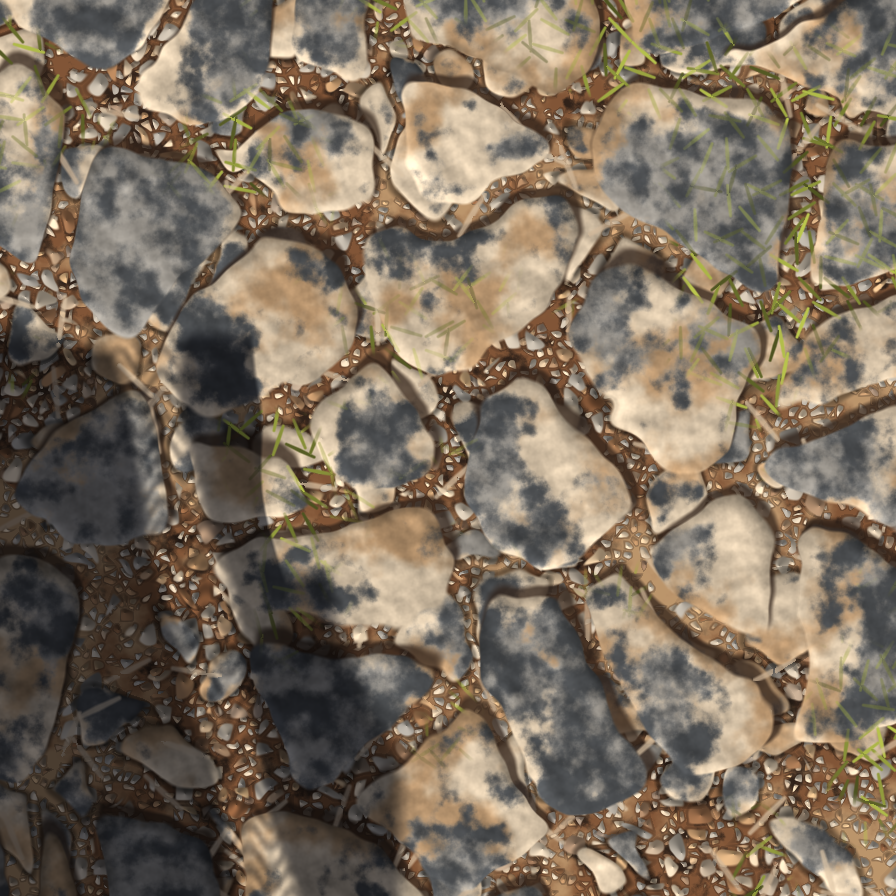
Reproduce this texture procedurally as a Shadertoy shader.

```glsl
#define STONE_SCALE 5.3
#define STONE_GAP 0.015
#define STONE_VACANCY 0.10
#define RUBBLE_SCALE 14.0
#define PEBBLE_SCALE 46.0
#define GRIT_SCALE 95.0
#define DUST_AMOUNT 0.50
#define GRASS_AMOUNT 0.55
#define SHADE_DEPTH 0.58
#define LIGHT_DIR vec2(-0.45, -0.89)

const vec3 CREAM = vec3(0.82, 0.74, 0.63);
const vec3 OCHRE = vec3(0.68, 0.54, 0.39);
const vec3 SLATE = vec3(0.33, 0.34, 0.35);
const vec3 GREY = vec3(0.56, 0.54, 0.51);
const vec3 SOIL = vec3(0.47, 0.31, 0.20);
const vec3 CREVICE = vec3(0.17, 0.12, 0.09);
const vec3 GRASS = vec3(0.48, 0.51, 0.20);

struct Stone { float inside; vec2 id; vec2 outward; };

vec2 hash2(vec2 p) {
    vec3 q = fract(p.xyx * vec3(0.1031, 0.1030, 0.0973));
    q += dot(q, q.yzx + 33.33);
    return fract((q.xx + q.yz) * q.zy);
}

float noise(vec2 p) {
    vec2 i = floor(p), f = fract(p);
    f = f * f * (3.0 - 2.0 * f);
    return mix(mix(hash2(i).x, hash2(i + vec2(1, 0)).x, f.x),
               mix(hash2(i + vec2(0, 1)).x, hash2(i + vec2(1, 1)).x, f.x), f.y);
}

float fbm(vec2 p) {
    float sum = 0.0, amp = 0.52;
    for (int i = 0; i < 5; i++) {
        sum += amp * noise(p);
        p = mat2(1.6, 1.2, -1.2, 1.6) * p + 7.3;
        amp *= 0.5;
    }
    return sum;
}

// Rounded Voronoi stones; inside is the depth behind the rim
Stone stones(vec2 p, float scale, float gap, float vacancy) {
    vec2 q = p * scale + scale, cell = floor(q), f = q - cell;
    vec2 nearCell = vec2(0), toNear = vec2(9);
    for (int y = -1; y <= 1; y++)
    for (int x = -1; x <= 1; x++) {
        vec2 g = vec2(x, y), r = g + hash2(cell + g) - f;
        if (dot(r, r) < dot(toNear, toNear)) { toNear = r; nearCell = g; }
    }
    float sum = 0.0;
    for (int y = -2; y <= 2; y++)
    for (int x = -2; x <= 2; x++) {
        vec2 g = nearCell + vec2(x, y), r = g + hash2(cell + g) - f;
        vec2 d = r - toNear;
        if (x != 0 || y != 0) sum += exp(-16.0 * dot(0.5 * (toNear + r), d / max(length(d), 1e-4)));
    }
    vec2 id = hash2(cell + nearCell + 71.0);
    float inside = -log(sum) / (16.0 * scale) - gap * (0.4 + 1.2 * id.x);
    if (id.y < vacancy) inside = min(inside, 0.0) - 0.05;
    return Stone(inside, id, -toNear / max(length(toNear), 1e-4));
}

vec2 roughen(vec2 p) {
    vec2 broad = vec2(noise(p * 8.0), noise(p * 8.0 + 40.0)) - 0.5;
    vec2 fine = vec2(noise(p * 38.0), noise(p * 38.0 + 90.0)) - 0.5;
    return p + 0.065 * broad + 0.012 * fine;
}

vec3 addPebbles(vec3 ground, vec2 p, float scale, float vacancy) {
    vec2 warp = vec2(noise(p * scale), noise(p * scale + 20.0)) - 0.5;
    Stone s = stones(p + 0.5 * warp / scale, scale, 0.1 / scale, vacancy);
    vec3 tint = mix(mix(SOIL, OCHRE, s.id.x * 1.4), mix(GREY, CREAM, s.id.x), smoothstep(0.4, 0.75, s.id.y));
    tint *= 0.96 + 0.28 * dot(s.outward, LIGHT_DIR);
    float crevice = smoothstep(-0.18, 0.0, s.inside * scale) * (1.0 - vacancy);
    ground = mix(ground, CREVICE, 0.45 * crevice);
    return mix(ground, tint, smoothstep(0.0, 0.13, s.inside * scale));
}

// Slate with dust in its hollows and a worn pale rim
vec3 stoneColor(vec2 p, Stone s, float size) {
    float broad = fbm(p * 9.0 + s.id * 9.0), fine = fbm(p * 42.0);
    float relief = fbm(p * 24.0 + LIGHT_DIR * 0.2) - fbm(p * 24.0);
    float rim = 1.0 - smoothstep(0.0, size, s.inside);
    vec3 base = mix(SLATE * 0.8, GREY, smoothstep(0.3, 0.72, fine + 0.25 * (s.id.x - 0.5)));
    float cover = broad + 0.5 * (fine - 0.5) + 0.12 * rim + 0.1 * (s.id.y - 0.5);
    float dust = smoothstep(DUST_AMOUNT - 0.04, DUST_AMOUNT + 0.14, cover);
    base = mix(base, mix(OCHRE, CREAM, smoothstep(0.32, 0.58, fbm(p * 15.0 + 5.0))), 0.88 * dust);
    float facing = dot(s.outward, LIGHT_DIR);
    return base * (1.0 + 0.9 * relief + rim * (0.3 * facing - 0.05));
}

// Scattered thin blades: x is coverage, y is brightness
vec2 blades(vec2 p, float scale) {
    vec2 q = p * scale, cell = floor(q), result = vec2(0);
    for (int y = -1; y <= 1; y++)
    for (int x = -1; x <= 1; x++) {
        vec2 c = cell + vec2(x, y), h = hash2(c + 13.0);
        float angle = 0.4 + 2.6 * h.y;
        vec2 axis = vec2(cos(angle), sin(angle)), d = q - c - h;
        float along = clamp(dot(d, axis), -0.65, 0.65);
        float blade = 1.0 - smoothstep(0.04, 0.13, length(d - along * axis) + 0.04 * abs(along));
        if (blade > result.x) result = vec2(blade, hash2(c + 57.0).x);
    }
    return result;
}

// Large soft shade at lower left, split by a rippled strip of sunlight
float castShade(vec2 p) {
    vec2 q = p + 0.05 * (vec2(noise(p * 9.0), noise(p * 9.0 + 30.0)) - 0.5);
    float shade = (1.0 - smoothstep(0.41, 0.44, q.x + 0.3 * max(q.y - 0.15, 0.0)))
                * (1.0 - smoothstep(0.36, 0.39, q.y - 0.25 * (1.0 - smoothstep(0.27, 0.31, q.x))));
    float strip = 1.0 - smoothstep(0.025, 0.045, abs(q.x - 0.29 + 0.2 * q.y));
    float ripple = 0.75 + 0.25 * sin(p.y * 260.0 + 3.0 * sin(p.x * 130.0));
    return shade * (1.0 - strip * ripple);
}

void mainImage(out vec4 fragColor, in vec2 fragCoord) {
    vec2 p = fragCoord / iResolution.y;
    vec2 rough = roughen(p);

    // Soil, dry dust and gravel
    float patches = fbm(p * 5.0 + 17.0);
    vec3 color = mix(CREVICE, SOIL, smoothstep(0.2, 0.5, fbm(p * 60.0)));
    color = mix(color, OCHRE, smoothstep(0.4, 0.7, patches + 0.5 * (fbm(p * 35.0) - 0.5)));
    color = addPebbles(color, p, GRIT_SCALE, 0.35);
    color = addPebbles(color, p + 3.0, PEBBLE_SCALE, 0.35 + 0.4 * smoothstep(0.45, 0.6, patches));

    // Broken rubble, then the paving stones with their contact shadows
    Stone rubble = stones(rough + 2.0, RUBBLE_SCALE, 0.006, 0.55);
    color *= 1.0 - 0.4 * smoothstep(-0.007, 0.0, rubble.inside);
    color = mix(color, stoneColor(p, rubble, 0.012), smoothstep(0.0, 0.004, rubble.inside));
    Stone paving = stones(rough, STONE_SCALE, STONE_GAP, STONE_VACANCY);
    Stone caster = stones(rough + 0.013 * LIGHT_DIR, STONE_SCALE, STONE_GAP, STONE_VACANCY);
    color = mix(color, CREVICE, 0.75 * smoothstep(-0.003, 0.004, caster.inside));
    float top = smoothstep(0.0, 0.004, paving.inside);
    color = mix(color, stoneColor(p, paving, 0.02), top);

    // Grass tufts and dry straw in the joints
    vec2 leaf = blades(p, 38.0), straw = blades(p + 5.0, 24.0);
    float tuft = smoothstep(GRASS_AMOUNT, GRASS_AMOUNT + 0.1, fbm(p * 6.0 + 31.0) + 0.22 * (p.x + p.y - 1.1));
    color = mix(color, GRASS * (0.55 + 0.9 * leaf.y), leaf.x * tuft * (1.0 - 0.6 * top));
    color = mix(color, mix(SOIL, CREAM, straw.y), 0.7 * straw.x * step(0.8, straw.y) * (1.0 - top));

    // Sunlight and shade
    color *= 1.08 * mix(vec3(1), vec3(0.94, 0.97, 1.06) * (1.0 - SHADE_DEPTH), castShade(p));
    fragColor = vec4(clamp(color, 0.0, 1.0), 1.0);
}
```
